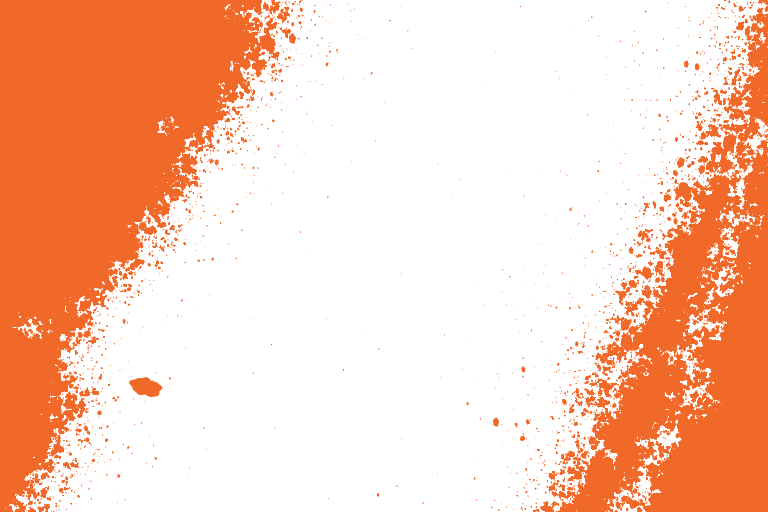
Give the GLSL for this background, as a Shadertoy shader.

```glsl
#define ORANGE vec3(0.94, 0.41, 0.16)
#define PAPER vec3(1.0)
#define ROUGHNESS 0.05
#define DROP_CELL 0.05
#define DROP_LAYERS 4
#define DROP_AMOUNT 0.55
#define DROP_SPREAD 0.045
#define MIST_AMOUNT 0.03
#define MIST_SPREAD 0.13
#define LACE_HALF 0.5

// Horizontal positions at eleven even heights, bottom to top
const float LEFT_EDGE[11] = float[11](
    0.035, 0.08, 0.12, 0.105, 0.14, 0.25, 0.30, 0.37, 0.43, 0.485, 0.515);
const float RIGHT_EDGE[11] = float[11](
    1.115, 1.17, 1.20, 1.235, 1.28, 1.33, 1.37, 1.44, 1.46, 1.50, 1.53);
const float LACE_SPINE[11] = float[11](
    1.235, 1.265, 1.35, 1.345, 1.38, 1.42, 1.44, 1.46, 1.53, 1.60, 1.60);

float profile(float knots[11], float y) {
    float t = clamp(y, 0.0, 1.0) * 10.0;
    int i = min(int(t), 9);
    return mix(knots[i], knots[i + 1], t - float(i));
}

vec3 hash3(vec2 p) {
    vec3 q = fract(p.xyx * vec3(0.1031, 0.1030, 0.0973));
    q += dot(q, q.yxz + 33.33);
    return fract((q.xxy + q.yzz) * q.zyx);
}

// Distance to the nearest jittered cell point
float cellular(vec2 p) {
    vec2 id = floor(p), f = p - id;
    float nearest = 4.0;
    for (int y = -1; y <= 1; y++)
    for (int x = -1; x <= 1; x++) {
        vec2 o = vec2(x, y);
        vec2 q = o + hash3(id + o + 57.0).xy - f;
        nearest = min(nearest, dot(q, q));
    }
    return sqrt(nearest);
}

float worn(vec2 p, vec2 center, vec2 size, float depth) {
    return depth - 0.04 * length((p - center) / size);
}

// Distance outside the paint: negative in solid paint, positive on paper
float reach(vec2 p) {
    float left = 0.8 * (p.x - profile(LEFT_EDGE, p.y));
    float right = 0.65 * (profile(RIGHT_EDGE, p.y) - p.x);
    float d = min(left, right);

    // Porous seam on the right and worn islands on the left
    d = max(d, 0.022 - 0.7 * abs(p.x - profile(LACE_SPINE, p.y)));
    d = max(d, worn(p, vec2(0.32, 0.75), vec2(0.045, 0.04), 0.015));
    d = max(d, worn(p, vec2(0.45, 0.97), vec2(0.035, 0.04), 0.02));
    d = max(d, worn(p, vec2(0.06, 0.36), vec2(0.09, 0.03), 0.02));
    return d;
}

// Signed distance to a wobbly drop
float drop(vec2 q, float radius, float seed) {
    float a = atan(q.y, q.x);
    float wobble = 0.12 * sin(2.0 * a + 6.3 * seed)
                 + 0.08 * sin(5.0 * a + 19.0 * seed)
                 + 0.04 * sin(9.0 * a + 41.0 * seed);
    return length(q) - radius * (1.0 + wobble);
}

// Scattered drops whose number and size fall with distance from the paint
float dropLayer(vec2 p, float cell, float level) {
    vec2 id = floor(p / cell);
    float sd = 1.0;
    for (int y = -1; y <= 1; y++)
    for (int x = -1; x <= 1; x++) {
        vec2 n = id + vec2(x, y);
        vec3 h = hash3(n + 91.0 * level + 13.0);
        vec3 k = hash3(n + 37.0 * level + 211.0);
        vec2 center = (n + 0.25 + 0.5 * h.xy) * cell;
        float d = max(reach(center), 0.0);
        float chance = DROP_AMOUNT * exp(-d / DROP_SPREAD)
                     + MIST_AMOUNT * level / 3.0 * exp(-d / MIST_SPREAD);
        float radius = cell * mix(0.1, 0.36, k.x * k.x);
        radius *= mix(0.45, 1.0, exp(-d / 0.1));
        vec2 q = (p - center) * vec2(1.12, 0.92);
        if (h.z < chance) sd = min(sd, drop(q, radius, k.y));
    }
    return sd;
}

void mainImage(out vec4 fragColor, in vec2 fragCoord) {
    vec2 p = fragCoord / iResolution.xy * vec2(1.5, 1.0);
    float pixel = 1.0 / iResolution.y;

    // Grainy body and lace
    float d = reach(p) + ROUGHNESS * (cellular(p * 14.0) - 0.45);
    float grain = 0.35 * cellular(p * 35.0) + 0.40 * cellular(p * 80.0)
                + 0.25 * cellular(p * 150.0);
    float level = LACE_HALF - d * (d < 0.0 ? 10.0 : 4.0);
    float soft = 16.0 * pixel;
    float paint = smoothstep(-soft, soft, level - grain);

    // Drops from large to fine, and one stray blot
    vec2 blot = (p - vec2(0.285, 0.244)) * mat2(0.98, -0.2, 0.2, 0.98);
    float sd = drop(blot * vec2(0.68, 1.0), 0.019, 0.3);
    float cell = DROP_CELL;
    for (int i = 0; i < DROP_LAYERS; i++) {
        sd = min(sd, dropLayer(p, cell, float(i)));
        cell *= 0.52;
    }
    paint = max(paint, clamp(0.5 - sd / pixel, 0.0, 1.0));

    fragColor = vec4(mix(PAPER, ORANGE, paint), 1.0);
}
```
